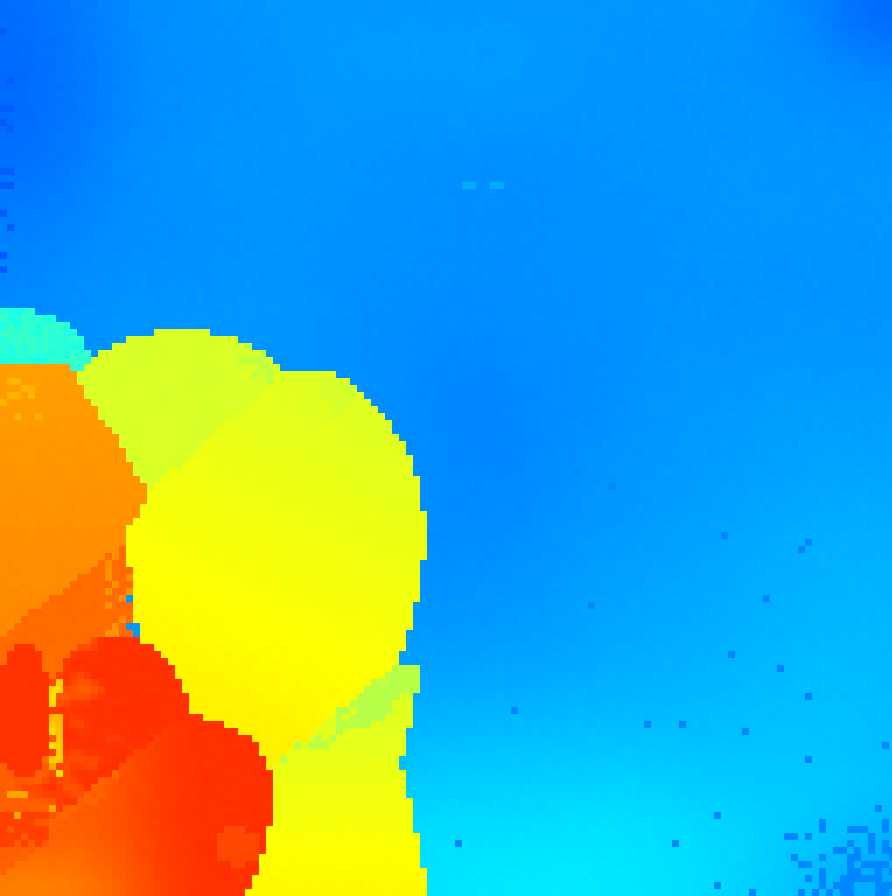
This texture map is drawn by a WebGL 2 fragment shader. Its source:

```glsl
#version 300 es
precision highp float;
// Blocky depth map in a rainbow ramp: a near red and orange mass, yellow lobes, blue distance.
// Each cell of a 128-row grid gets a depth from layered ellipses, seams and soft falloffs,
// with gradient noise and hashed specks; neighbouring cells blend only at their borders.
uniform vec2 u_resolution;
out vec4 fragColor;

float hash(vec2 p) {
  p = fract(p * vec2(0.1031, 0.1137));
  p += dot(p, p.yx + 33.33);
  return fract((p.x + p.y) * p.x * 17.0);
}

float gradientDot(vec2 cell, vec2 offset) {
  float angle = 6.2832 * hash(cell + 71.0);
  return dot(vec2(cos(angle), sin(angle)), offset);
}

float gradientNoise(vec2 p) {
  vec2 i = floor(p), f = fract(p), s = f * f * (3.0 - 2.0 * f);
  vec2 e = vec2(1.0, 0.0);
  return mix(mix(gradientDot(i, f), gradientDot(i + e, f - e), s.x),
             mix(gradientDot(i + e.yx, f - e.yx), gradientDot(i + 1.0, f - 1.0), s.x), s.y);
}

// Ellipse with separate upper and lower radii
bool inLobe(vec2 p, vec2 centre, float width, float up, float down) {
  vec2 d = p - centre;
  return length(d / vec2(width, d.y > 0.0 ? up : down)) < 1.0;
}

// Height of p above a slanted seam
float aboveSeam(vec2 p, vec2 start, float slope) {
  return p.y - start.y - slope * (p.x - start.x);
}

float glow(vec2 p, vec2 centre, vec2 radius) {
  vec2 d = (p - centre) / radius;
  return exp(-dot(d, d));
}

float backdrop(vec2 p, float speck) {
  float t = 1.08 + 0.02 * gradientNoise(p * 7.0);
  t -= 0.17 * glow(p, vec2(0.0, 0.93), vec2(0.13, 0.22));
  t -= 0.17 * glow(p, vec2(1.0, 1.0), vec2(0.09, 0.08));
  t -= 0.05 * glow(p, vec2(0.56, 0.51), vec2(0.16, 0.24));
  t += 0.03 * glow(p, vec2(0.53, 0.94), vec2(0.18, 0.07));
  t += 0.32 * glow(p, vec2(0.54, 0.0), vec2(0.36, 0.21));
  t += 0.13 * smoothstep(0.45, 1.0, p.x) * smoothstep(0.72, 0.25, p.y);
  t -= 0.12 * glow(p, vec2(1.0, 0.0), vec2(0.13, 0.08));
  // Dropouts at the left border and lower right corner
  if (p.x < 0.018 && speck > 0.88) t = 0.86;
  if (speck < 0.75 * glow(p, vec2(1.0, 0.02), vec2(0.09, 0.055))) t = 1.03;
  // Pair of faint dashes
  if (abs(p.y - 0.793) < 0.004 && abs(abs(p.x - 0.54) - 0.018) < 0.008) t = 1.17;
  return t;
}

float depth(vec2 cell) {
  vec2 p = (cell + 0.5) / 128.0;
  float speck = hash(cell + 19.0);
  float grain = gradientNoise(p * 37.0);
  float t = backdrop(p, speck);

  // Turquoise patch and upper lime lobe
  if (inLobe(p, vec2(0.02, 0.583), 0.085, 0.071, 0.071)) t = 1.6 + 0.12 * speck;
  if (inLobe(p, vec2(0.202, 0.551), 0.124, 0.081, 0.11)) {
    t = 2.35 + 0.02 * grain;
    if (speck < glow(p, vec2(0.3, 0.588), vec2(0.022))) t = 2.25;
  }

  // Yellow body, split from its lower lobe by a slanted seam
  bool body = inLobe(p, vec2(0.306, 0.405), 0.168, 0.193, 0.247)
    && p.y < 0.583 && aboveSeam(p, vec2(0.167, 0.451), 0.89) < 0.0;
  bool foot = p.y < 0.26 && p.x < 0.448 + 0.22 * abs(p.y - 0.147);
  if (body || foot) {
    float seam = aboveSeam(p, vec2(0.306, 0.147), 0.825);
    t = 2.38 + 0.42 * (0.58 - p.y) - 0.2 * (p.x - 0.3);
    if (speck * 0.8 < glow(p, vec2(0.38, 0.56), vec2(0.022)) - 0.15) t = 2.34;
    if (seam < 0.0) {
      t = 2.53 - 0.75 * p.y;
      float patchSize = 0.045 * smoothstep(0.3, 0.43, p.x);
      if (p.y > 0.15 && seam > -patchSize - 0.025 * grain && (p.x > 0.4 || speck > 0.4)) t = 2.22;
    }
  }

  // Orange mass: a pointed flank above, a straight flank below
  float flank = min(0.078 + 0.66 * (0.588 - p.y), 0.163 + 0.45 * (p.y - 0.447));
  flank = max(flank, 0.145 * step(p.y, 0.43)) + 0.005 * grain;
  if (p.y < 0.592 && p.x < flank) {
    bool shaded = aboveSeam(p, vec2(0.0, 0.29), 0.74) + 0.015 * grain < 0.0;
    t = shaded ? 3.08 : 2.89 + 0.3 * (0.55 - p.y);
    if (shaded && p.x > 0.115 && speck > 0.7) t = 2.94;
    if (p.x < 0.05 && abs(p.y - 0.555) < 0.025 && speck > 0.8) t = 2.8;
  }

  // Red foreground
  bool redLobe = inLobe(p, vec2(0.13, 0.193), 0.081, 0.098, 0.098);
  bool redBase = inLobe(p, vec2(0.195, 0.125), 0.109, 0.078, 0.182) || (p.x < 0.18 && p.y < 0.15);
  if (redLobe || redBase) {
    float seam = aboveSeam(p, vec2(0.046, 0.075), 0.81);
    t = seam > 0.0 ? mix(3.13, 3.31, smoothstep(0.03, 0.11, p.x + 0.1 * grain))
                   : 3.14 + 0.17 * smoothstep(0.08, 0.23, p.x) - 0.14 * glow(p, vec2(0.03, 0.0), vec2(0.12, 0.05));
    if (seam < 0.0 && seam > -0.018 && p.x < 0.13) t = 3.1 + 0.05 * speck;
    if (p.x < 0.055 && abs(p.y - 0.072) < 0.018) t = 3.25 - 0.1 * step(0.75, speck);
    if (length((p - vec2(0.265, 0.055)) / vec2(0.025, 0.022)) < 1.0) t = 3.22;
  }
  if (inLobe(p, vec2(0.026, 0.206), 0.032, 0.075, 0.075)) t = 3.3;
  if (abs(p.x - 0.063) < 0.009 && abs(p.y - 0.19) < 0.055 && speck > 0.45) t = 2.65 + 0.3 * grain;
  if (p.x < 0.06 && abs(p.y - 0.115) < 0.03 && speck > 0.82) t = 2.85;
  return t + 0.016 * (hash(cell + 53.0) - 0.5);
}

vec3 cellColour(vec2 cell) {
  return clamp(1.5 - abs(depth(cell) - vec3(3.0, 2.0, 1.0)), 0.0, 1.0);
}

void main() {
  // Blend across about one output pixel at every cell border
  vec2 grid = gl_FragCoord.xy / u_resolution.y * 128.0 - 0.5;
  vec2 cell = floor(grid);
  vec2 w = clamp((fract(grid) - 0.5) * u_resolution.y / 128.0 + 0.5, 0.0, 1.0);
  vec3 low = mix(cellColour(cell), cellColour(cell + vec2(1, 0)), w.x);
  vec3 high = mix(cellColour(cell + vec2(0, 1)), cellColour(cell + vec2(1, 1)), w.x);
  fragColor = vec4(mix(low, high, w.y), 1.0);
}
```
